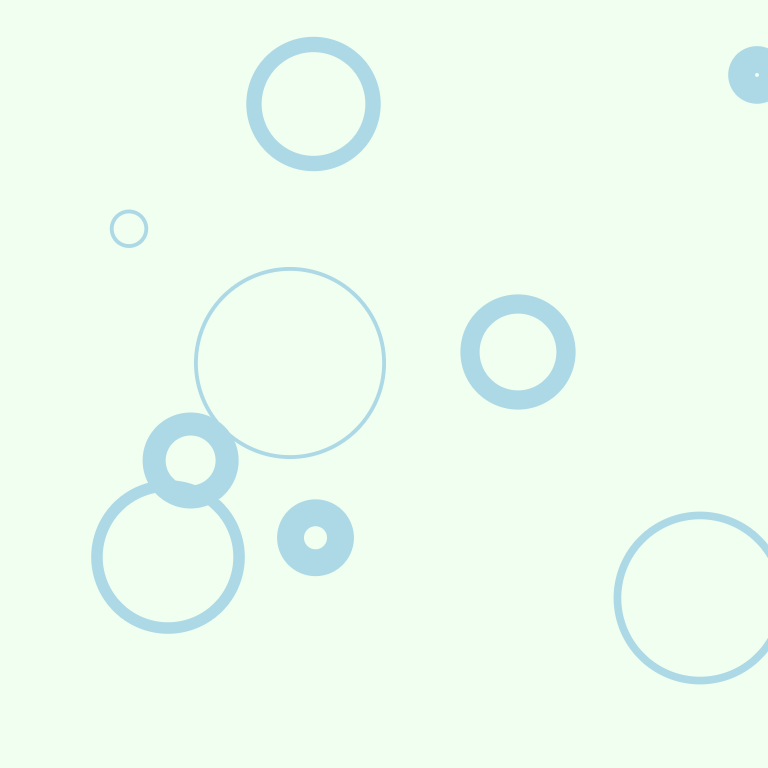
Give the GLSL for this background, as a Shadertoy shader.

```glsl
// Flat pale blue rings scattered over a light mint ground.
// Ring sizes rise in even steps while their strokes get thinner; each ring
// sits at a hashed spot inside its own cell of a coarse 3 by 3 grid.

const vec3 GROUND_COLOR = vec3(0.941, 1.0, 0.941);
const vec3 RING_COLOR = vec3(0.678, 0.847, 0.902);
const int SMALLEST = 2;             // first size step
const int LARGEST = 10;             // last size step
const float RADIUS_STEP = 0.0125;   // outer radius gained per size step
const float STROKE_STEP = 0.005;    // stroke lost per size step
const float GRID = 3.0;             // cells along each side
const float JITTER = 1.0;           // share of the cell a centre may roam
const float SEED = 4.0;

vec2 hash2(float n) {
    vec2 s = vec2(n * 12.9898 + SEED, n * 78.233 + SEED);
    return fract(sin(s) * 43758.5453);
}

// Shuffles the sizes over the grid, with the largest ring in the middle cell.
vec2 ringCenter(int size) {
    float cell = mod(2.0 * float(size) + 2.0, GRID * GRID);
    vec2 corner = vec2(mod(cell, GRID), floor(cell / GRID));
    vec2 offset = (hash2(float(size)) - 0.5) * JITTER;
    return (corner + 0.5 + offset) / GRID;
}

// Signed distance to a band between two radii.
float ringDistance(vec2 p, float inner, float outer) {
    return abs(length(p) - 0.5 * (outer + inner)) - 0.5 * (outer - inner);
}

void mainImage(out vec4 fragColor, in vec2 fragCoord) {
    float side = min(iResolution.x, iResolution.y);
    vec2 p = fragCoord / side;
    vec2 extent = iResolution.xy / side;
    float pixel = 1.0 / side;

    float coverage = 0.0;
    for (int size = SMALLEST; size <= LARGEST; size++) {
        float outer = RADIUS_STEP * float(size);
        float stroke = STROKE_STEP * float(LARGEST + 1 - size);
        // A stroke wider than the radius folds over and reopens the hole.
        float inner = abs(outer - stroke);
        float d = ringDistance(p - ringCenter(size) * extent, inner, outer);
        coverage = max(coverage, clamp(0.5 - d / pixel, 0.0, 1.0));
    }

    fragColor = vec4(mix(GROUND_COLOR, RING_COLOR, coverage), 1.0);
}
```
